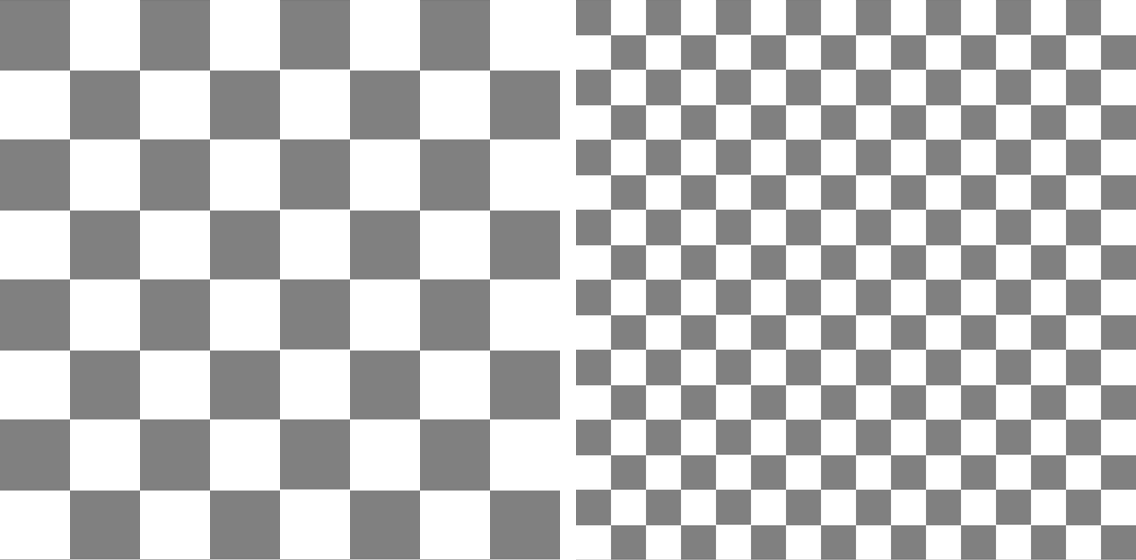
Left: one tile. Right: repeated 2 by 2.
This pattern is drawn by a three.js fragment shader. Its source:

```glsl
varying vec2 vUv;

const float CELLS = 8.0;
const float HAIRLINE = CELLS / 512.0; // rim width, in cells
const float RAISED_COLUMN = 4.0;
const vec3 WHITE = vec3(1.0);
const vec3 GRAY = vec3(0.5);
const vec3 RIM = vec3(0.48);

// Antialiased coverage of a signed distance
float coverage(float dist, float pixel) {
  return clamp(dist / pixel + 0.5, 0.0, 1.0);
}

// Square wave of +1 and -1 that flips at every whole line
float alternate(float dist, float line, float pixel) {
  return (2.0 * coverage(dist, pixel) - 1.0) * (1.0 - 2.0 * mod(line, 2.0));
}

// Even lines shift up and odd ones down, except in the raised column
float edgeShift(float column, float line, float amount) {
  float raised = 1.0 - step(0.5, abs(column - RAISED_COLUMN));
  float odd = mod(line, 2.0);
  return amount * (1.0 - 2.0 * odd * (1.0 - raised));
}

// Band one hairline wide, set just inside an edge
float rimBand(float dist, float width, float pixel) {
  return coverage(0.5 * width - abs(abs(dist) - width), pixel);
}

void main() {
  vec2 grid = vUv * CELLS;
  vec2 pixel = fwidth(grid);
  vec2 line = floor(grid + 0.5);
  vec2 dist = grid - line;
  dist.y -= edgeShift(floor(grid.x), line.y, 0.5 * HAIRLINE);

  // Checker of white and gray cells
  float checker = alternate(dist.x, line.x, pixel.x) * alternate(dist.y, line.y, pixel.y);

  // Slightly darker rim along the horizontal edges of gray cells
  vec3 dark = mix(GRAY, RIM, rimBand(dist.y, HAIRLINE, pixel.y));

  gl_FragColor = vec4(mix(dark, WHITE, 0.5 + 0.5 * checker), 1.0);
}
```
